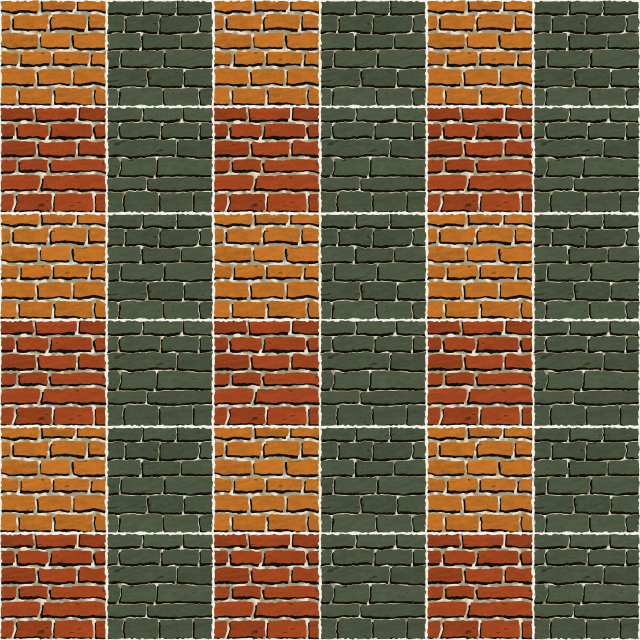
Give the GLSL for this pattern, as a WebGL 2 fragment shader.

```glsl
#version 300 es
precision highp float;
// Checker of torn-edged brick wall panels: orange and red alternating with dark green.

#define REPEATS 3.0        // two-by-two panel groups across and down
#define COURSES 6          // brick rows per panel
#define BRICK_PITCH 0.345  // spacing of upright joints, in panels
#define JOINT_JITTER 0.08  // sideways scatter of upright joints
#define LONG_BRICKS 0.13   // share of joints left out
#define WARM_GAP 0.046     // joint width in orange and red panels
#define GREEN_GAP 0.027    // joint width in green panels
#define SHADOW 0.021       // shadow depth below each brick
#define BORDER 0.012       // pale margin around each panel
#define RAGGED 0.018       // roughness of the torn panel edge
#define GRAIN 0.22         // strength of the brick texture

uniform vec2 u_resolution;
out vec4 fragColor;

const vec3 GREEN = vec3(0.29, 0.33, 0.25);
const vec3 ORANGE = vec3(0.73, 0.43, 0.15);
const vec3 RED = vec3(0.60, 0.26, 0.12);
const vec3 INK = vec3(0.07, 0.06, 0.035);
const vec3 MORTAR = vec3(0.64, 0.60, 0.48);
const vec3 CREAM = vec3(0.91, 0.89, 0.82);
const vec3 MARGIN = vec3(0.96, 0.95, 0.91);

float hash(vec2 p) {
    return fract(sin(dot(p, vec2(127.1, 311.7))) * 43758.5);
}

float noise(vec2 p) {
    vec2 i = floor(p), f = fract(p);
    f = f * f * (3.0 - 2.0 * f);
    return mix(mix(hash(i), hash(i + vec2(1, 0)), f.x),
               mix(hash(i + vec2(0, 1)), hash(i + vec2(1, 1)), f.x), f.y);
}

float roundedBox(vec2 p, vec2 lo, vec2 hi, float radius) {
    vec2 d = abs(p - 0.5 * (lo + hi)) - 0.5 * (hi - lo) + radius;
    return length(max(d, 0.0)) + min(max(d.x, d.y), 0.0) - radius;
}

float coverage(float dist, float pixel) {
    return clamp(0.5 - dist / pixel, 0.0, 1.0);
}

// Finds the corners of the brick cell around p; returns its course number.
float findCell(vec2 p, vec2 seed, out vec2 lo, out vec2 hi) {
    lo = vec2(-0.1, -0.012);
    hi = vec2(1.1);
    float course = 0.0;
    for (int k = 1; k < COURSES; k++) {
        float level = float(k) / float(COURSES) + 0.018
                    + 0.03 * (hash(seed + vec2(k, 3)) - 0.5);
        if (level < p.y) { lo.y = level; course = float(k); }
        else hi.y = min(hi.y, level);
    }
    float stagger = mod(course, 2.0) < 0.5 ? 0.2 : 0.0;
    for (int i = 1; i < 4; i++) {
        vec2 id = seed + vec2(i, course + 11.0);
        if (hash(id + 5.3) < LONG_BRICKS) continue;
        float joint = float(i) * BRICK_PITCH - stagger + JOINT_JITTER * (hash(id) - 0.5);
        if (joint < p.x) lo.x = max(lo.x, joint);
        else hi.x = min(hi.x, joint);
    }
    return course;
}

vec3 panelColour(vec2 p, vec2 panel, float pixel) {
    vec2 seed = panel * vec2(37.0, 61.0) + 7.0;
    bool isGreen = panel.x > 0.5;
    vec3 clay = isGreen ? GREEN : (panel.y > 0.5 ? ORANGE : RED);
    float gap = isGreen ? GREEN_GAP : WARM_GAP;

    // Hand-cut wobble: broad bends plus fine chips
    vec2 bend = vec2(noise(p * 9.0 + seed), noise(p * 9.0 + seed + 40.0)) - 0.5;
    vec2 chip = vec2(noise(p * 38.0 + seed), noise(p * 38.0 + seed + 80.0)) - 0.5;
    vec2 q = p + 0.024 * bend + 0.010 * chip;

    vec2 lo, hi;
    float course = findCell(q, seed, lo, hi);
    vec2 brickLo = lo + gap * vec2(0.55, 0.85);
    vec2 brickHi = hi - gap * 0.15;
    float brick = roundedBox(q, brickLo, brickHi, 0.016);
    vec2 drop = SHADOW * vec2(0.65, 1.0) * (0.6 + 0.8 * noise(p * 13.0 + seed + 20.0));
    float shadow = roundedBox(q + drop, brickLo, brickHi, 0.012);

    // Brick face: tone per brick, slanted brush streaks, grain and cracks
    float tone = 0.14 * (hash(seed + vec2(lo.x * 9.0, course)) - 0.5);
    float streak = noise(vec2(p.x * 11.0 + p.y * 9.0, p.y * 48.0 - p.x * 8.0) + seed);
    float grain = noise(p * 65.0 + seed);
    vec3 face = clay * (1.0 + tone + GRAIN * (0.6 * streak + 0.4 * grain - 0.5));
    float crack = smoothstep(0.84, 0.96, streak) * smoothstep(0.5, 0.7, noise(p * 8.0 + seed));
    face = mix(face, INK, 0.45 * crack);

    // Layers: mortar, shadow, brick, torn margin
    vec3 colour = mix(MORTAR, CREAM, smoothstep(0.35, 0.8, noise(p * 24.0 + seed + 60.0)));
    colour = mix(colour, INK, coverage(shadow, pixel));
    colour = mix(colour, face, coverage(brick, pixel));
    vec2 edge = min(p, 1.0 - p);
    float tear = BORDER + RAGGED * (noise(p * 42.0 + seed + 30.0) - 0.5);
    return mix(colour, MARGIN, coverage(min(edge.x, edge.y) - tear, pixel));
}

void main() {
    float pixel = 2.0 * REPEATS / min(u_resolution.x, u_resolution.y);
    vec3 total = vec3(0.0);
    // Four samples per pixel keep the fine grain smooth
    for (int s = 0; s < 4; s++) {
        vec2 offset = vec2(s & 1, s >> 1) * 0.5 - 0.25;
        vec2 grid = (gl_FragCoord.xy + offset) / u_resolution * 2.0 * REPEATS;
        total += panelColour(fract(grid), mod(floor(grid), 2.0), 0.6 * pixel);
    }
    fragColor = vec4(total / 4.0, 1.0);
}
```
